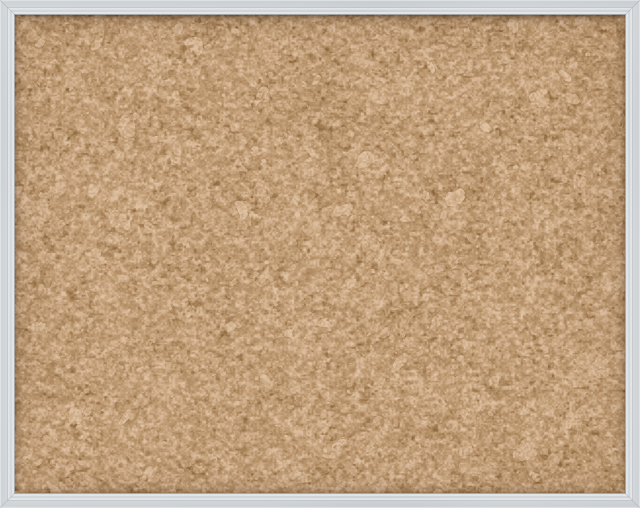
A Shadertoy shader for this texture:

```glsl
// Cork pin board of pressed pale flakes and brown grains in a brushed aluminium frame.

const vec3 CORK_DARK = vec3(0.54, 0.39, 0.22);
const vec3 CORK_MID  = vec3(0.768, 0.628, 0.476);
const vec3 CORK_PALE = vec3(0.835, 0.710, 0.580);
const vec3 METAL       = vec3(0.790, 0.805, 0.818);
const vec3 METAL_LIGHT = vec3(0.890, 0.910, 0.920);
const vec3 METAL_DARK  = vec3(0.600, 0.620, 0.635);
const float FRAME_WIDTH = 0.0290;

float hash(vec2 p) {
    vec3 q = fract(vec3(p.xyx) * 0.1031);
    q += dot(q, q.yzx + 33.33);
    return fract((q.x + q.y) * q.z);
}

vec2 hash2(vec2 p) {
    return vec2(hash(p + 17.3), hash(p + 71.9));
}

float noise(vec2 p) {
    vec2 i = floor(p), f = fract(p);
    f = f * f * (3.0 - 2.0 * f);
    float low  = mix(hash(i), hash(i + vec2(1, 0)), f.x);
    float high = mix(hash(i + vec2(0, 1)), hash(i + vec2(1, 1)), f.x);
    return mix(low, high, f.y);
}

vec2 rotate(vec2 p, float angle) {
    float c = cos(angle), s = sin(angle);
    return vec2(c * p.x + s * p.y, c * p.y - s * p.x);
}

// Soft line of the given half width around a centre value
float line(float x, float centre, float halfWidth, float blur) {
    return 1.0 - smoothstep(halfWidth - blur, halfWidth + blur, abs(x - centre));
}

// Lays one layer of ragged chips over the tone; each has a thin dark rim
float layFlakes(float tone, vec2 p, float scale, float density, vec2 toneRange, float pixel) {
    vec2 g = p * scale, cell = floor(g);
    float ragged = (noise(g * 4.5) - 0.5) * 0.75 + (noise(g * 10.0) - 0.5) * 0.3;
    for (int y = -1; y <= 1; y++)
    for (int x = -1; x <= 1; x++) {
        vec2 id = cell + vec2(x, y) + scale;
        if (hash(id + 5.7) > density) continue;
        vec2 centre = id - scale + 0.15 + 0.7 * hash2(id);
        vec2 shape = hash2(id + 31.0);
        float angle = (hash(id + 47.0) - 0.5) * 2.4;
        float radius = mix(0.20, 0.44, shape.x * shape.x);
        vec2 q = rotate(g - centre, angle);
        float r = length(q / vec2(radius, radius * mix(0.4, 0.8, shape.y))) + ragged;
        float soft = clamp(pixel * scale / radius, 0.08, 0.5);
        float cover = 1.0 - smoothstep(1.0 - soft, 1.0 + soft, r);
        float rim = 1.0 - smoothstep(1.0, 1.35 + soft, r);
        float streak = (noise(q * vec2(5.0, 16.0) + id) - 0.5) * 0.6;
        float chip = mix(toneRange.x, toneRange.y, hash(id + 83.0)) + streak;
        tone = mix(tone - 0.45 * rim, chip, cover * 0.88);
    }
    return tone;
}

// Tone is 0 for the mean cork, about 1 for pale chips, -3 for deep gaps
float corkTone(vec2 p, float pixel) {
    float broad = noise(p * 14.0) - 0.5;
    float tone = (noise(p * vec2(105.0, 130.0)) - 0.5) * 2.2 + broad * 0.5;
    tone = layFlakes(tone, p, 78.0, 0.75, vec2(-1.1, 1.1), pixel);
    tone = layFlakes(tone, p + 3.1, 36.0, 0.55, vec2(-0.5, 1.0), pixel);
    tone = layFlakes(tone, p + 7.4, 18.0, 0.32, vec2(0.1, 1.35), pixel);
    // Brown gaps gather in crumbly patches
    float crumbs = noise(p * vec2(135.0, 165.0) + 9.0);
    float patches = noise(p * 38.0 + 4.0);
    tone -= 1.5 * smoothstep(0.60, 0.88, crumbs) * smoothstep(0.2, 0.7, patches);
    tone += (noise(p * 260.0) - 0.5) * 1.7;
    return tone + 0.08;
}

vec3 corkColour(float tone) {
    vec3 shade = mix(CORK_MID, CORK_DARK, clamp(-tone / 3.2, 0.0, 1.0));
    return shade + (CORK_PALE - CORK_MID) * clamp(tone, 0.0, 1.6);
}

// Ridged moulding with mitred corners; edge holds the distances to the nearest sides
vec3 frameColour(vec2 p, vec2 edge, float pixel) {
    float d = min(edge.x, edge.y);
    float along = edge.x < edge.y ? p.y : p.x + 5.0;
    float blur = pixel * 0.6;
    vec3 colour = METAL + (noise(vec2(along * 4.0, 2.0)) - 0.5) * 0.05;
    colour += 0.02 * smoothstep(0.0, 0.016, d);
    colour = mix(colour, METAL_LIGHT, 0.7 * line(d, 0.001, 0.0012, blur));
    colour = mix(colour, METAL_DARK, 0.25 * line(d, 0.0150, 0.0010, blur));
    colour = mix(colour, METAL_LIGHT, line(d, 0.0175, 0.0014, blur));
    colour = mix(colour, METAL_LIGHT, 0.9 * line(d, 0.0255, 0.0017, blur));
    colour = mix(colour, METAL_DARK, 0.7 * smoothstep(0.0270, 0.0290, d));
    float mitre = line(edge.x - edge.y, 0.0, 0.0012, pixel);
    return mix(colour, METAL_DARK, 0.35 * mitre);
}

void mainImage(out vec4 fragColor, in vec2 fragCoord) {
    float pixel = 1.0 / iResolution.y;
    vec2 p = fragCoord * pixel;
    vec2 size = iResolution.xy * pixel;
    vec2 edge = min(p, size - p);
    float inside = min(edge.x, edge.y) - FRAME_WIDTH;

    // Board, shaded close to the frame and most of all below its top bar
    vec3 colour = corkColour(corkTone(p, pixel));
    float topGap = max(size.y - p.y - FRAME_WIDTH, 0.0);
    float shadow = 0.26 * exp(-max(inside, 0.0) / 0.007) + 0.20 * exp(-topGap / 0.009);
    shadow += 0.05 * exp(-max(inside, 0.0) / 0.05);
    colour *= 1.0 - shadow * vec3(0.9, 1.0, 1.12);

    float board = smoothstep(-0.5 * pixel, 0.5 * pixel, inside);
    fragColor = vec4(mix(frameColour(p, edge, pixel), colour, board), 1.0);
}
```
